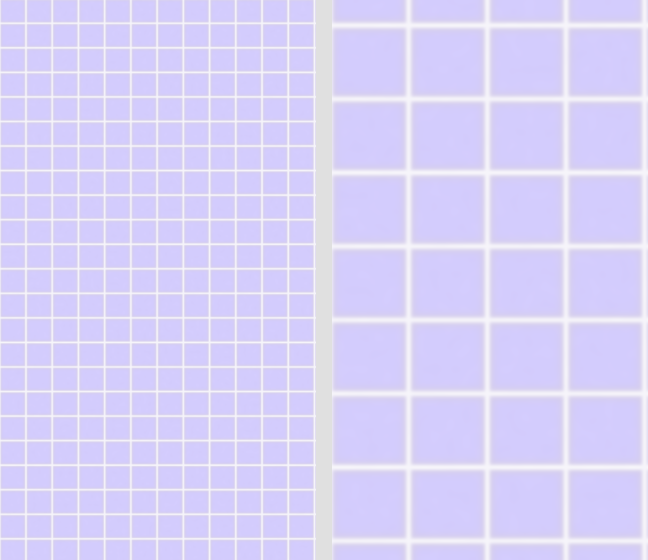
Left, the full canvas; right, a detail of the centre.
Reproduce this pattern procedurally as a Shadertoy shader.

```glsl
// Soft white square-ruled grid on a pale lavender ground.

const vec3 LAVENDER = vec3(0.828, 0.800, 0.992);
const vec3 FRINGE   = vec3(0.835, 0.805, 0.915);
const vec3 LINE     = vec3(0.965, 0.960, 0.980);

const vec2 PERIOD = vec2(0.0830, 0.04384);     // cell size, fraction of canvas
const vec2 FIRST_LINE = vec2(0.0822, 0.0378);  // left and bottom line positions
const float LINE_RADIUS = 0.0035;              // fractions of canvas width
const float FRINGE_RADIUS = 0.0074;

float hash(vec2 p) {
    p = fract(p * vec2(0.1731, 0.3119));
    p += dot(p, p.yx + 23.7);
    return fract((p.x + p.y) * p.x * 17.3);
}

vec2 gradientAt(vec2 cell) {
    float angle = 6.2832 * hash(cell);
    return vec2(cos(angle), sin(angle));
}

float gradientNoise(vec2 p) {
    vec2 i = floor(p), f = p - i;
    vec2 u = f * f * f * (f * (f * 6.0 - 15.0) + 10.0);
    vec2 e = vec2(0.0, 1.0);
    float a = dot(gradientAt(i), f);
    float b = dot(gradientAt(i + e.yx), f - e.yx);
    float c = dot(gradientAt(i + e.xy), f - e.xy);
    float d = dot(gradientAt(i + e.yy), f - e.yy);
    return mix(mix(a, b, u.x), mix(c, d, u.x), u.y);
}

// Distance to the nearest vertical (x) and horizontal (y) line, in canvas widths
vec2 gridDistance(vec2 uv, float aspect) {
    vec2 cell = (uv - FIRST_LINE) / PERIOD;
    return abs(fract(cell + 0.5) - 0.5) * PERIOD * vec2(1.0, aspect);
}

// Soft coverage of both line directions combined
float softGrid(vec2 dist, float radius, vec2 strength) {
    vec2 r = dist / radius;
    vec2 cover = exp(-r * r) * strength;
    return 1.0 - (1.0 - cover.x) * (1.0 - cover.y);
}

void mainImage(out vec4 fragColor, in vec2 fragCoord) {
    vec2 uv = fragCoord / iResolution.xy;
    float aspect = iResolution.y / iResolution.x;
    float pixel = 1.0 / iResolution.x;
    vec2 pos = vec2(uv.x, uv.y * aspect);
    vec2 dist = gridDistance(uv, aspect);

    // Slight fading, per line and along its length
    vec2 lineId = floor((uv - FIRST_LINE) / PERIOD + 0.5);
    vec2 fade = vec2(hash(vec2(lineId.x + 20.0, 3.0)), hash(vec2(7.0, lineId.y + 40.0)));
    vec2 strength = 1.0 - 0.08 * fade + 0.05 * gradientNoise(pos * 45.0);

    // Ground, warm fringe, then bright core
    vec3 color = LAVENDER + 0.006 * gradientNoise(pos * 60.0);
    color = mix(color, FRINGE, softGrid(dist, max(FRINGE_RADIUS, pixel), vec2(1.0)));
    color = mix(color, LINE, softGrid(dist, max(LINE_RADIUS, pixel), strength));

    fragColor = vec4(color, 1.0);
}
```
